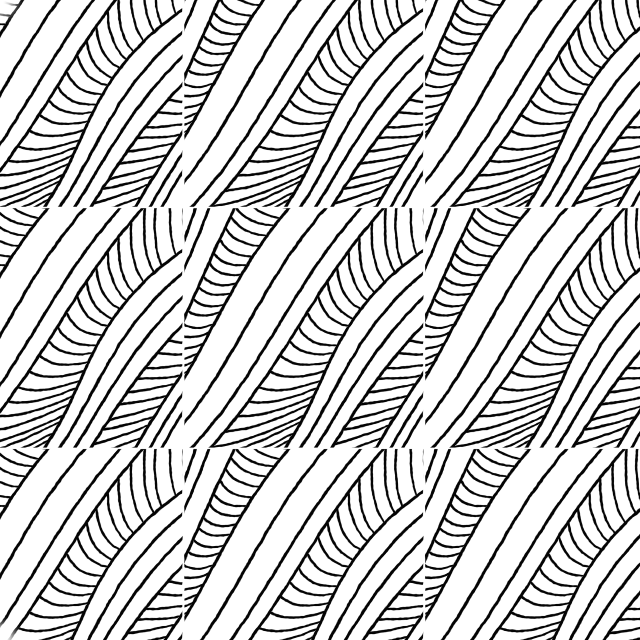
Give the GLSL for this pattern, as a Shadertoy shader.

```glsl
// Ink waves on white: a square tile of sweeping parallel strokes and hatched fans.
// Tile edges are cubic curves x(v); bands interpolate between two edges, and
// hatching is a loop of bowed strokes. Gradient noise roughens the ink.

vec2 hash2(vec2 p) {
    p = vec2(dot(p, vec2(127.1, 311.7)), dot(p, vec2(269.5, 183.3)));
    return 2.0 * fract(sin(p) * 43758.5) - 1.0;
}

float gradientNoise(vec2 p) {
    vec2 i = floor(p), f = fract(p), u = f * f * (3.0 - 2.0 * f);
    vec2 e = vec2(1, 0);
    return mix(mix(dot(hash2(i), f), dot(hash2(i + e), f - e), u.x),
               mix(dot(hash2(i + e.yx), f - e.yx), dot(hash2(i + 1.0), f - 1.0), u.x), u.y);
}

// Cubic through the x positions k at v = 0, 1/3, 2/3 and 1
float curveX(vec4 k, float v) {
    float s = 3.0 * v, a = s - 1.0, b = s - 2.0, c = s - 3.0;
    return dot(k, vec4(-a * b * c / 6.0, s * b * c / 2.0, -s * a * c / 2.0, s * a * b / 6.0));
}

float curveDistance(vec2 p, vec4 k) {
    float slope = (curveX(k, p.y + 0.01) - curveX(k, p.y - 0.01)) / 0.02;
    return abs(p.x - curveX(k, p.y)) / sqrt(1.0 + slope * slope);
}

// Two edges and two strokes between them, at the given fractions
float bandDistance(vec2 p, vec4 left, vec4 right, vec2 inner) {
    float outer = min(curveDistance(p, left), curveDistance(p, right));
    return min(outer, min(curveDistance(p, mix(left, right, inner.x)),
                          curveDistance(p, mix(left, right, inner.y))));
}

float segmentDistance(vec2 p, vec2 a, vec2 b) {
    vec2 d = b - a;
    return length(p - a - d * clamp(dot(p - a, d) / dot(d, d), 0.0, 1.0));
}

// Bowed strokes from edge to edge; rows hold (first, step) of v on each edge
float hatchDistance(vec2 p, vec4 left, vec4 right, vec4 rows, float bow) {
    float xl = curveX(left, p.y), xr = curveX(right, p.y), d = 1.0;
    if (p.x < xl || p.x > xr) return d;
    for (int i = -3; i <= 20; i++) {
        float n = float(i);
        vec2 jitter = 0.006 * hash2(vec2(n, rows.x * 37.0));
        vec2 v = rows.xz + rows.yw * n + jitter;
        vec2 a = vec2(curveX(left, v.x), v.x);
        vec2 b = vec2(curveX(right, v.y), v.y);
        vec2 c = 0.5 * (a + b) + bow * vec2(-0.75, 1.0);
        vec2 from = a;
        for (int j = 1; j <= 6; j++) {
            float t = float(j) / 6.0;
            vec2 to = mix(mix(a, c, t), mix(c, b, t), t);
            d = min(d, segmentDistance(p, from, to) + 0.0012 * t * t);
            from = to;
        }
    }
    return d;
}

void mainImage(out vec4 fragColor, in vec2 fragCoord) {
    vec2 uv = fragCoord / iResolution.y;
    float tileSize = 0.3763;
    float soft = 0.7 / (iResolution.y * tileSize);

    // Tile coordinates, v pointing down
    vec2 tile = fract(vec2(uv.x - 0.2865, 0.6758 - uv.y) / tileSize);
    vec2 p = tile + 0.004 * vec2(gradientNoise(tile * 22.0), gradientNoise(tile * 22.0 + 50.0));

    // Edges of the bands, from left to right
    vec4 sliverLeft  = vec4(0.05, -0.08, -0.24, -0.40);
    vec4 sliverRight = vec4(0.215, 0.06, -0.09, -0.26);
    vec4 waveLeft    = vec4(0.44, 0.21, 0.028, -0.21);
    vec4 waveRight   = vec4(0.835, 0.58, 0.367, 0.11);
    vec4 crestLeft   = vec4(1.32, 0.813, 0.595, 0.422);
    vec4 crestRight  = vec4(1.66, 1.163, 0.841, 0.616);
    vec4 cornerLeft  = vec4(1.56, 1.26, 1.01, 0.80);
    vec4 cornerRight = vec4(1.63, 1.37, 1.12, 0.91);

    // Long strokes
    float sweep = bandDistance(p, waveLeft, waveRight, vec2(0.39, 0.76));
    sweep = min(sweep, bandDistance(p, crestLeft, crestRight, vec2(0.33, 0.65)));
    sweep = min(sweep, bandDistance(p, sliverLeft, sliverRight, vec2(0.35)));
    sweep = min(sweep, bandDistance(p, cornerLeft, cornerRight, vec2(0.55)));

    // Hatched fans
    float hatch = hatchDistance(p, waveRight, crestLeft, vec4(0.0, 0.062, 0.277, 0.0363), 0.048);
    hatch = min(hatch, hatchDistance(p, sliverRight, waveLeft, vec4(-0.104, 0.0484, 0.0, 0.04), 0.035));
    hatch = min(hatch, hatchDistance(p, crestRight, cornerLeft, vec4(0.5, 0.0536, 0.52, 0.0433), 0.01));

    // Ragged ink
    float rough = 0.0022 * gradientNoise(tile * 75.0) + 0.001 * gradientNoise(tile * 25.0);
    float d = min(sweep - 0.0061, hatch - 0.0053) + rough;
    float ink = 1.0 - smoothstep(-soft, soft, d);

    // White seams between tiles, worn more on the upright ones
    vec2 border = min(tile, 1.0 - tile);
    float wear = 0.004 + 0.005 * gradientNoise(vec2(tile.y * 30.0, 3.5));
    ink *= smoothstep(-soft, soft, border.x - wear) * smoothstep(-soft, soft, border.y - 0.003);

    // Faded left corners of the canvas
    float corner = length(vec2(uv.x, min(uv.y, 1.0 - uv.y)));
    ink *= smoothstep(0.005, 0.04, corner);

    fragColor = vec4(vec3(mix(1.0, 0.015, ink)), 1.0);
}
```
